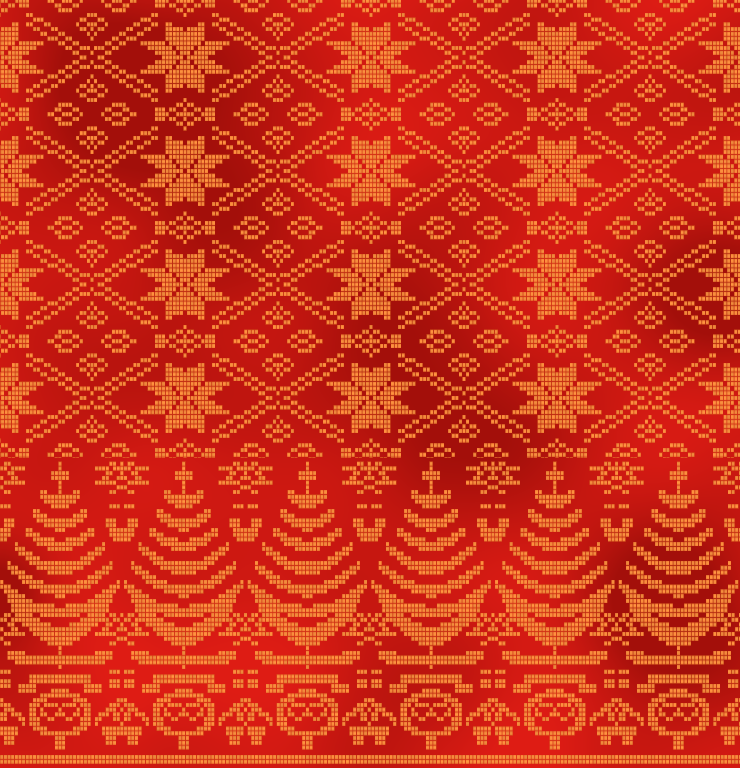
A Shadertoy shader for this pattern:

```glsl
// Red woven songket cloth: gold stitched stars and lattice above a border of tiered trees.
const float HEIGHT = 768.0;                 // design units per canvas height
const vec2 FIELD_CELL = vec2(186.0, 113.5);
const vec2 FIELD_STITCH = FIELD_CELL / vec2(52.0, 24.0);
const float TREE_PITCH = 123.7;
const vec2 BORDER_STITCH = vec2(TREE_PITCH / 34.0, FIELD_STITCH.y);
const float BORDER_TOP = 458.0;

float hash(vec2 p) {
    return fract(sin(dot(p, vec2(127.1, 311.7))) * 43758.5);
}

vec2 gradientAt(vec2 cell) {
    float angle = 6.2832 * hash(cell);
    return vec2(cos(angle), sin(angle));
}

float gradientNoise(vec2 p) {
    vec2 i = floor(p), f = fract(p), u = f * f * (3.0 - 2.0 * f);
    vec2 e = vec2(1, 0);
    float low = mix(dot(gradientAt(i), f), dot(gradientAt(i + e), f - e), u.x);
    float high = mix(dot(gradientAt(i + e.yx), f - e.yx), dot(gradientAt(i + 1.0), f - 1.0), u.x);
    return mix(low, high, u.y);
}

bool between(float x, float lo, float hi) { return x >= lo && x <= hi; }

bool inBox(vec2 p, vec2 lo, vec2 hi) {
    return between(p.x, lo.x, hi.x) && between(p.y, lo.y, hi.y);
}

// Stepped rhombus outline with a filled heart
bool rhombus(vec2 p, float slope, float radius, float core) {
    float d = abs(p.x) * slope + abs(p.y);
    return abs(d - radius) < 2.5 || d < core;
}

bool star(vec2 p) {
    p = abs(p);
    float seam = p.y - 0.75 * p.x;
    bool lobe = seam > 1.5 && p.x < 20.0 && p.y < 27.0 + 0.45 * p.x;
    bool wing = seam < -1.0 && p.y < 15.0 && p.x < 22.0 + 1.5 * p.y;
    return lobe || wing;
}

bool lattice(vec2 p) {
    p = abs(p);
    return p.x < 66.0 && abs(abs(p.y - 0.61 * p.x) - 5.0) < 2.4;
}

bool fieldMotif(vec2 p) {
    vec2 halfCell = 0.5 * FIELD_CELL;
    vec2 s = abs(p - FIELD_CELL * round(p / FIELD_CELL));
    vec2 k = halfCell - s;                              // offset from cluster centre
    vec2 link = vec2(s.x, k.y);
    bool eye = rhombus(link, 0.61, 13.0, 4.9)
        || (link.y < 9.0 && abs(link.x - 28.0 + 0.6 * link.y) < 4.0);
    bool cluster = rhombus(k - vec2(26, 0), 0.8, 12.0, 4.9)
        || rhombus(k - vec2(0, 24), 0.8, 12.0, 4.9);
    return star(s) || lattice(vec2(k.x, s.y)) || eye || cluster;
}

bool tree(vec2 p) {
    bool hit = inBox(p, vec2(0, 460), vec2(3, 494)) || inBox(p, vec2(0, 469), vec2(8, 478));
    for (int i = 0; i < 6; i++) {
        float k = float(i), t = p.x / (20.0 + 8.0 * k);
        float top = 488.0 + 18.0 * k + (8.0 + 4.0 * k) * (1.0 - t * t);
        hit = hit || (t < 1.0 && between(p.y, top, top + 13.0 - 4.0 * t));
    }
    float t = p.x / 54.0, bowl = 646.0 - 46.0 * t * t;
    return hit || (t < 1.0 && between(p.y, bowl - 20.0, bowl))
        || inBox(p, vec2(0, 640), vec2(3, 668));
}

bool scrolls(vec2 p) {
    bool bars = inBox(p, vec2(0, 657), vec2(46, 666)) || inBox(p, vec2(36, 650), vec2(53, 658))
        || inBox(p, vec2(0, 676), vec2(32, 685)) || inBox(p, vec2(25, 684), vec2(42, 692));
    bool loop = between(length((p - vec2(0, 714)) / vec2(31, 23)), 0.73, 1.05);
    bool heart = rhombus(p - vec2(9, 711), 0.8, 9.0, 0.0);
    return bars || loop || heart || inBox(p, vec2(0, 734), vec2(7, 748));
}

bool blossom(vec2 p) {
    p = abs(p);
    return rhombus(p, 0.6, 11.0, 4.5) || inBox(p, vec2(13, 4), vec2(26, 10))
        || inBox(p, vec2(4, 11), vec2(12, 17));
}

// Ornaments on the axis between two trees
bool filler(vec2 p) {
    bool cup = between(p.y, 517.0, 544.0) && p.x < 19.0 - 0.4 * (p.y - 517.0)
        && (p.x > 6.0 || p.y > 526.0);
    bool buds = inBox(vec2(p.x, abs(p.y - 678.0)), vec2(2, 2), vec2(11, 9));
    bool arch = p.x < 27.0 && between(p.y - 0.8 * p.x, 696.0, 704.0);
    bool foot = inBox(p, vec2(0, 728), vec2(20, 736)) || inBox(p, vec2(7, 735), vec2(18, 746));
    return blossom(p - vec2(0, 477)) || blossom(p - vec2(0, 628))
        || inBox(p, vec2(3, 503), vec2(11, 510)) || cup || buds || arch || foot
        || rhombus(p - vec2(0, 717), 0.8, 6.0, 0.0);
}

bool borderMotif(vec2 p) {
    float x = abs(p.x - TREE_PITCH * round(p.x / TREE_PITCH));
    vec2 q = vec2(x, p.y);
    return tree(q) || scrolls(q) || filler(vec2(0.5 * TREE_PITCH - x, p.y))
        || between(p.y, 753.0, 763.0);
}

float glow(vec2 p, vec2 centre, float radius) {
    vec2 d = (p - centre) / radius;
    return exp(-dot(d, d));
}

// Soft folds of light and shade in the red ground
vec3 silk(vec2 p) {
    float shade = glow(p, vec2(120, 90), 95.0) + glow(p, vec2(215, 225), 90.0)
        + glow(p, vec2(440, 395), 110.0) + glow(p, vec2(665, 600), 85.0)
        + glow(p, vec2(740, 300), 80.0) + glow(p, vec2(0, 590), 50.0);
    shade += 0.25 + 0.7 * gradientNoise(p / 150.0);
    return mix(vec3(0.87, 0.11, 0.08), vec3(0.64, 0.06, 0.04), clamp(shade, 0.0, 1.0));
}

void mainImage(out vec4 fragColor, in vec2 fragCoord) {
    float pixel = HEIGHT / iResolution.y;
    vec2 p = vec2(fragCoord.x, iResolution.y - fragCoord.y) * pixel;
    bool border = p.y > BORDER_TOP;
    vec2 pitch = border ? BORDER_STITCH : FIELD_STITCH;
    vec2 origin = border ? vec2(60, 459) : vec2(-1, 57.5);

    // Snap to the weave so every motif is built from whole stitches
    vec2 id = round((p - origin) / pitch), snapped = id * pitch;
    bool sewn = border ? borderMotif(snapped + vec2(0, 459)) : fieldMotif(snapped);

    vec2 offset = abs(p - origin - snapped);
    vec2 edge = smoothstep(vec2(0.5 * pixel), vec2(-0.5 * pixel), offset - pitch * vec2(0.39, 0.42));
    vec3 gold = mix(vec3(0.97, 0.57, 0.25), vec3(0.91, 0.44, 0.18), offset.y / pitch.y * 1.6);
    gold *= 0.96 + 0.08 * hash(id);
    vec3 ground = silk(p);
    vec3 thread = mix(mix(ground, vec3(0.81, 0.35, 0.09), 0.35), gold, edge.x * edge.y);
    fragColor = vec4(sewn ? thread : ground, 1.0);
}
```
